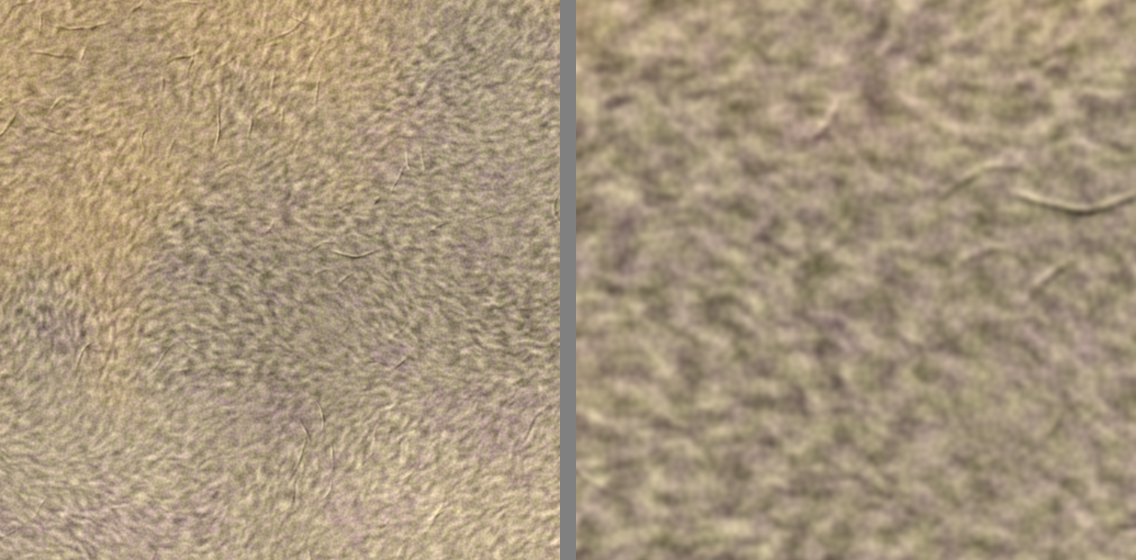
Left, the full canvas; right, a detail of the centre.
Write a WebGL 2 fragment shader that draws this texture.

```glsl
#version 300 es
precision highp float;

#define GREY vec3(0.665, 0.605, 0.510)
#define OCHRE vec3(0.715, 0.612, 0.458)
#define RELIEF_TINT vec3(1.0, 0.94, 0.82)
#define GRAIN_SCALE vec2(46.0, 104.0)
#define GRAIN_DEPTH 0.28
#define MID_DEPTH 0.09
#define FINE_DEPTH 0.09
#define SCRATCH_WIDTH 0.0026
#define SCRATCH_DEPTH 0.17
#define DIRECTIONS 6

uniform vec2 u_resolution;
out vec4 fragColor;

const float PI = 3.14159;

vec2 hash2(vec2 cell) {
    uvec2 v = uvec2(ivec2(cell));
    for (int i = 0; i < 2; i++) {
        v = v * 1664525u + 1013904223u;
        v.x += v.y * 1664525u;
        v.y += v.x * 1664525u;
        v ^= v >> 16u;
    }
    return vec2(v & 65535u) / 65535.0;
}

float cornerSlope(vec2 cell, vec2 offset) {
    float a = 2.0 * PI * hash2(cell).x;
    return dot(vec2(cos(a), sin(a)), offset);
}

float gradientNoise(vec2 p) {
    vec2 i = floor(p), f = p - i;
    vec2 u = f * f * f * (f * (f * 6.0 - 15.0) + 10.0);
    vec2 e = vec2(1.0, 0.0);
    float low = mix(cornerSlope(i, f), cornerSlope(i + e, f - e), u.x);
    float high = mix(cornerSlope(i + e.yx, f - e.yx), cornerSlope(i + 1.0, f - 1.0), u.x);
    return mix(low, high, u.y);
}

float cloud(vec2 p) {
    return gradientNoise(p) + 0.5 * gradientNoise(p * 2.1 + 17.0)
         + 0.25 * gradientNoise(p * 4.3 + 41.0);
}

vec2 alignTo(vec2 p, float angle) {
    float c = cos(angle), s = sin(angle);
    return vec2(c * p.x + s * p.y, c * p.y - s * p.x);
}

// Trowel direction: level in the middle, rising above, falling at lower left
float flowAngle(vec2 p) {
    float rise = 0.7 * smoothstep(0.1, 0.32, length((p - vec2(0.7, 0.5)) * vec2(0.6, 1.0)));
    float fall = (1.0 - smoothstep(0.1, 0.35, p.y)) * (1.0 - smoothstep(0.2, 0.6, p.x));
    return rise - 1.1 * fall + 1.4 * gradientNoise(p * 3.3 + 5.0);
}

// Stretched noise in several directions, weighted towards the local flow
float grain(vec2 p, float flow) {
    float sum = 0.0, power = 0.0;
    for (int i = 0; i < DIRECTIONS; i++) {
        float angle = PI * float(i) / float(DIRECTIONS);
        float weight = exp(1.5 * cos(2.0 * (angle - flow)));
        sum += weight * gradientNoise(alignTo(p, angle) * GRAIN_SCALE + 31.0 * float(i));
        power += weight * weight;
    }
    return sum * inversesqrt(power);
}

// Scattered bent scratches: a dark groove with a raised light lip
float scratches(vec2 p, float cells, float density) {
    vec2 q = p * cells;
    float relief = 0.0;
    for (int k = 0; k < 9; k++) {
        vec2 cell = floor(q) + vec2(k % 3, k / 3) - 1.0;
        vec2 place = hash2(cell + 300.0), kind = hash2(cell + 700.0);
        vec2 centre = cell + place;
        float angle = flowAngle(centre / cells) + 1.6 * (kind.x - 0.5);
        vec2 d = alignTo(q - centre, angle);
        d.y += 1.4 * (place.x - 0.5) * d.x * d.x;
        float across = d.y / (SCRATCH_WIDTH * cells);
        float taper = 1.0 - smoothstep(0.1, mix(0.35, 0.85, place.y), abs(d.x));
        float lip = exp(-pow(across - 1.7, 2.0)) * mix(0.3, 1.1, kind.x);
        relief += step(kind.y, density) * taper * (lip - exp(-across * across));
    }
    return relief;
}

void main() {
    vec2 p = gl_FragCoord.xy / u_resolution.y;
    vec2 wobble = vec2(gradientNoise(p * 26.0), gradientNoise(p * 26.0 + 90.0));
    vec2 warped = p + 0.008 * wobble;

    // Broad stains and light
    float stain = cloud(p * 3.0 + 60.0);
    float warmth = smoothstep(0.5, 0.95, 0.7 * p.y + 0.4 * (1.0 - p.x) + 0.35 * stain);
    float glow = (1.0 - smoothstep(0.05, 0.42, p.y)) * (0.3 + 0.7 * p.x);
    vec2 band = (p - vec2(0.66, 0.48)) / vec2(0.6, 0.22);
    float shadow = exp(-dot(band, band));
    float shade = 0.07 * glow - 0.05 * shadow + 0.06 * stain + 0.01;

    // Surface relief
    float roughness = 0.95 + 0.5 * gradientNoise(p * 6.0 + 23.0);
    float relief = GRAIN_DEPTH * roughness * grain(warped, flowAngle(p));
    relief += MID_DEPTH * gradientNoise(warped * 38.0 + 12.0);
    relief += FINE_DEPTH * gradientNoise(p * 185.0);
    float worn = smoothstep(-0.15, 0.3, gradientNoise(p * 4.0 + 77.0) + 0.25 * warmth);
    relief += SCRATCH_DEPTH * worn * (scratches(warped, 8.0, 0.4) + 0.7 * scratches(warped + 3.0, 19.0, 0.35));

    // Pigment: ochre over grey, with faint violet patches and speckle
    vec3 colour = mix(GREY, OCHRE, max(warmth, 0.25 * glow));
    float violet = smoothstep(0.0, 0.45, cloud(p * 6.0 + 130.0)) * (1.0 - warmth);
    colour += violet * vec3(-0.015, -0.03, 0.01);
    colour += vec3(0.02, -0.015, 0.06) * gradientNoise(p * 62.0 + 200.0);
    colour += (shade + relief) * RELIEF_TINT;
    fragColor = vec4(clamp(colour, 0.0, 1.0), 1.0);
}
```
